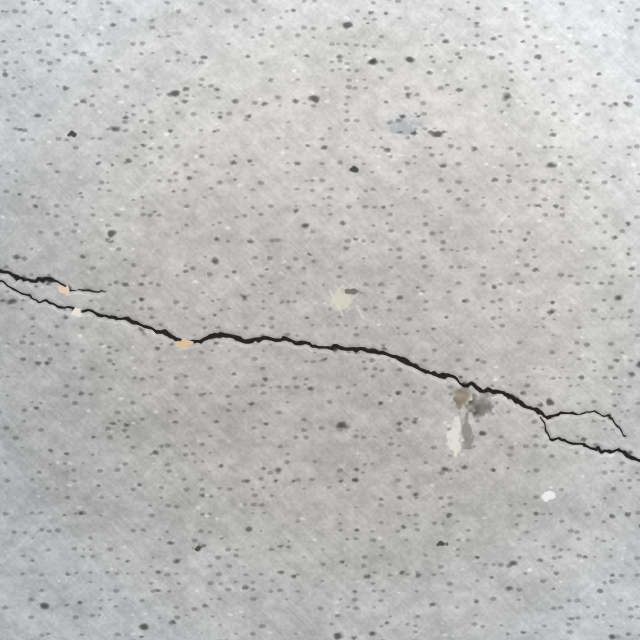
This texture is drawn by a WebGL 2 fragment shader. Its source:

```glsl
#version 300 es
precision highp float;

uniform vec2 u_resolution;
out vec4 fragColor;

float hash(vec2 p) {
    vec3 q = fract(p.xyx * 0.1031);
    q += dot(q, q.yzx + 33.33);
    return fract((q.x + q.y) * q.z);
}

float noise(vec2 p) {
    vec2 i = floor(p), f = fract(p);
    f = f * f * (3.0 - 2.0 * f);
    return mix(mix(hash(i), hash(i + vec2(1, 0)), f.x),
               mix(hash(i + vec2(0, 1)), hash(i + vec2(1, 1)), f.x), f.y);
}

float fbm(vec2 p) {
    float sum = 0.0, amp = 0.5;
    for (int i = 0; i < 5; i++) {
        sum += amp * noise(p);
        p = mat2(0.8, 0.6, -0.6, 0.8) * p * 2.03 + 17.0;
        amp *= 0.55;
    }
    return sum;
}

float segment(vec2 p, vec2 a, vec2 b) {
    vec2 ab = b - a;
    return length(p - a - ab * clamp(dot(p - a, ab) / dot(ab, ab), 0.0, 1.0));
}

// Ragged elliptical patch
float blot(vec2 p, vec2 center, vec2 radius) {
    float d = length((p - center) / radius) + 0.9 * (noise(p * 170.0) - 0.5);
    return 1.0 - smoothstep(0.65, 1.15, d);
}

// One randomly sized pit in some of the grid cells
float pits(vec2 p, float cells, float density, float size) {
    vec2 g = p * cells, id = floor(g);
    vec2 center = 0.3 + 0.4 * vec2(hash(id + 11.0), hash(id + 47.0));
    vec2 d = (fract(g) - center) * vec2(0.8, 1.2);
    float r = size * (0.4 + 0.6 * hash(id + 83.0));
    float soft = 0.04 + cells / u_resolution.y;
    float edge = length(d) + 0.1 * (noise(g * 7.0) - 0.5);
    return step(hash(id), density) * (1.0 - smoothstep(r - soft, r + soft, edge));
}

// Signed distance to the main crack and its branches
float crack(vec2 p) {
    const vec2 trunk[18] = vec2[18](
        vec2(0.0, 0.560), vec2(0.052, 0.534), vec2(0.117, 0.517), vec2(0.193, 0.503),
        vec2(0.247, 0.484), vec2(0.280, 0.466), vec2(0.312, 0.466), vec2(0.336, 0.475),
        vec2(0.417, 0.469), vec2(0.449, 0.471), vec2(0.501, 0.456), vec2(0.560, 0.457),
        vec2(0.612, 0.445), vec2(0.664, 0.419), vec2(0.710, 0.406), vec2(0.749, 0.393),
        vec2(0.814, 0.374), vec2(0.853, 0.346));
    // z is the half width; zero starts a new branch
    const vec3 twigs[16] = vec3[16](
        vec3(0.0, 0.579, 0), vec3(0.026, 0.565, 0.0019), vec3(0.085, 0.561, 0.0015),
        vec3(0.111, 0.548, 0.0012), vec3(0.163, 0.544, 0.0006),
        vec3(0.853, 0.346, 0), vec3(0.879, 0.355, 0.0022), vec3(0.898, 0.353, 0.0018),
        vec3(0.931, 0.360, 0.0008), vec3(0.957, 0.342, 0.0008), vec3(0.979, 0.320, 0.0007),
        vec3(0.842, 0.346, 0), vec3(0.859, 0.316, 0.0007), vec3(0.911, 0.303, 0.0017),
        vec3(0.970, 0.294, 0.0017), vec3(1.0, 0.280, 0.0025));
    p += 0.008 * (vec2(noise(p * 65.0), noise(p * 65.0 + 40.0)) - 0.5);
    p.y += 0.004 * (noise(p * 160.0) - 0.5);
    float width = mix(0.0013, 0.0027, smoothstep(0.02, 0.3, p.x));
    width *= 0.75 + 0.5 * noise(p * 45.0);
    float d = 1.0;
    for (int i = 1; i < 18; i++) d = min(d, segment(p, trunk[i - 1], trunk[i]) - width);
    for (int i = 1; i < 16; i++)
        if (twigs[i].z > 0.0) d = min(d, segment(p, twigs[i - 1].xy, twigs[i].xy) - twigs[i].z);
    return d;
}

void main() {
    vec2 p = gl_FragCoord.xy / u_resolution;
    float pixel = 1.0 / u_resolution.y;

    // Broad light across the slab
    float light = 0.672 + 0.13 * smoothstep(0.4, 1.0, p.y) + 0.03 * smoothstep(0.25, 0.0, p.y);
    light += 0.065 * p.x * smoothstep(-0.2, 0.7, p.y) + 0.03 * smoothstep(0.6, 1.0, p.x);
    vec3 color = light * mix(vec3(0.99, 1.0, 1.012), vec3(1.008, 1.0, 0.985),
                             smoothstep(0.75, 0.2, length(p - vec2(0.55, 0.52))));

    // Mottling, grain and diagonal trowel marks
    color += 0.10 * (fbm(p * vec2(11.0, 15.0)) - 0.48);
    color += 0.13 * (fbm(p * vec2(60.0, 85.0) + 9.0) - 0.48);
    color += 0.05 * (noise(p * 260.0) - 0.5);
    vec2 diagonal = vec2(p.x - p.y, p.x + p.y);
    color += 0.035 * (noise(diagonal * vec2(14.0, 210.0)) - 0.5);
    color += 0.025 * smoothstep(0.8, 1.0, noise(diagonal * vec2(190.0, 9.0)));

    // Scattered pits, pale flecks and bluish stains
    color *= 1.0 - 0.22 * pits(p + 0.37, 75.0, 0.22, 0.3);
    color *= 1.0 - 0.38 * pits(p + 3.1, 42.0, 0.13, 0.17);
    color *= 1.0 - 0.5 * pits(p + 7.7, 19.0, 0.10, 0.11);
    color += 0.10 * pits(p + 5.3, 60.0, 0.06, 0.2);
    color -= vec3(0.09, 0.075, 0.05) * blot(p, vec2(0.632, 0.802), vec2(0.026, 0.017));
    color -= 0.06 * blot(p, vec2(0.267, 0.965), vec2(0.03, 0.02));
    vec3 pitColor = vec3(0.31, 0.31, 0.30);
    color = mix(color, pitColor, blot(p, vec2(0.554, 0.735), vec2(0.008, 0.005)));
    color = mix(color, pitColor, blot(p, vec2(0.113, 0.790), vec2(0.007, 0.005)));
    color = mix(color, pitColor, blot(p, vec2(0.310, 0.143), vec2(0.006, 0.007)));
    color = mix(color, pitColor, blot(p, vec2(0.690, 0.150), vec2(0.008, 0.005)));

    // Spalled patch under the crack
    float rubble = noise(p * 110.0);
    color = mix(color, vec3(0.57, 0.53, 0.47) + 0.2 * (rubble - 0.5),
                0.85 * blot(p, vec2(0.722, 0.381), vec2(0.017, 0.022)));
    color = mix(color, vec3(0.48, 0.47, 0.45) + 0.35 * (rubble - 0.5),
                0.8 * blot(p, vec2(0.752, 0.364), vec2(0.022, 0.021)));
    color = mix(color, vec3(0.54, 0.53, 0.50), 0.8 * blot(p, vec2(0.729, 0.322), vec2(0.011, 0.026)));
    color = mix(color, vec3(0.89, 0.88, 0.85), 0.9 * blot(p, vec2(0.711, 0.318), vec2(0.012, 0.026)));

    // Small chip above the crack
    color = mix(color, vec3(0.83, 0.81, 0.75), blot(p, vec2(0.533, 0.532), vec2(0.016, 0.019)));
    color = mix(color, vec3(0.43, 0.42, 0.39), 0.85 * blot(p, vec2(0.550, 0.544), vec2(0.014, 0.005)));
    float scratch = min(segment(p, vec2(0.515, 0.546), vec2(0.535, 0.508)),
                        segment(p, vec2(0.558, 0.522), vec2(0.567, 0.503)));
    color = mix(color, vec3(0.86, 0.85, 0.81), 0.6 * smoothstep(0.001 + pixel, 0.001, scratch));

    // Crack with a worn rim and a lit lower lip
    float d = crack(p);
    color *= 1.0 - 0.13 * smoothstep(0.007, 0.0, d);
    color += 0.07 * smoothstep(0.004, 0.0, crack(p + vec2(0.001, 0.005)));
    color = mix(color, vec3(0.13, 0.125, 0.12), 0.95 * smoothstep(pixel, -0.6 * pixel, d));

    // Exposed pebbles
    color = mix(color, vec3(0.86, 0.75, 0.63), blot(p, vec2(0.287, 0.463), vec2(0.014, 0.008)));
    color = mix(color, vec3(0.91, 0.89, 0.85), blot(p, vec2(0.121, 0.511), vec2(0.010, 0.007)));
    color = mix(color, vec3(0.89, 0.80, 0.72), blot(p, vec2(0.099, 0.546), vec2(0.009, 0.008)));
    color = mix(color, vec3(0.93), blot(p, vec2(0.856, 0.224), vec2(0.011, 0.009)));

    fragColor = vec4(clamp(color, 0.0, 1.0), 1.0);
}
```
